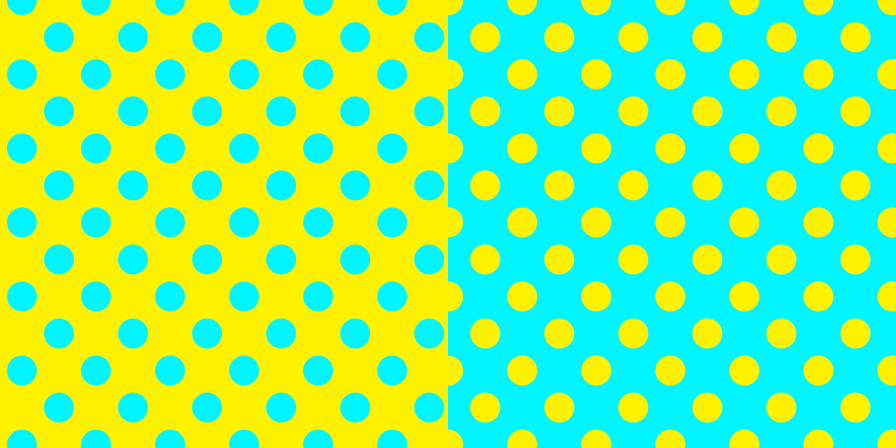
Reproduce this pattern procedurally as a Shadertoy shader.

```glsl
const vec3 YELLOW = vec3(1.0, 0.95, 0.0);
const vec3 CYAN = vec3(0.0, 0.96, 1.0);

// Signed distance to the nearest dot of a square grid
float dotGrid(vec2 p, float period, float radius) {
    vec2 cell = p - period * round(p / period);
    return length(cell) - radius;
}

// Two grids, shifted by half a period, make the staggered pattern
float staggeredDots(vec2 p) {
    float period = 0.1653, radius = 0.0334;
    return min(dotGrid(p, period, radius),
               dotGrid(p - 0.5 * period, period, radius));
}

void mainImage(out vec4 fragColor, in vec2 fragCoord) {
    // Height units, with x measured from the central seam
    vec2 p = vec2(fragCoord.x - 0.5 * iResolution.x, fragCoord.y) / iResolution.y;
    float pixel = 1.0 / iResolution.y;

    // Each half has its own horizontal phase
    bool rightHalf = p.x > 0.0;
    vec2 origin = vec2(rightHalf ? 0.0004 : -0.1245, 0.0076);
    float dots = smoothstep(0.75 * pixel, -0.75 * pixel, staggeredDots(p - origin));

    // The halves swap background and dot colours
    vec3 color = rightHalf ? mix(CYAN, YELLOW, dots) : mix(YELLOW, CYAN, dots);
    fragColor = vec4(color, 1.0);
}
```
